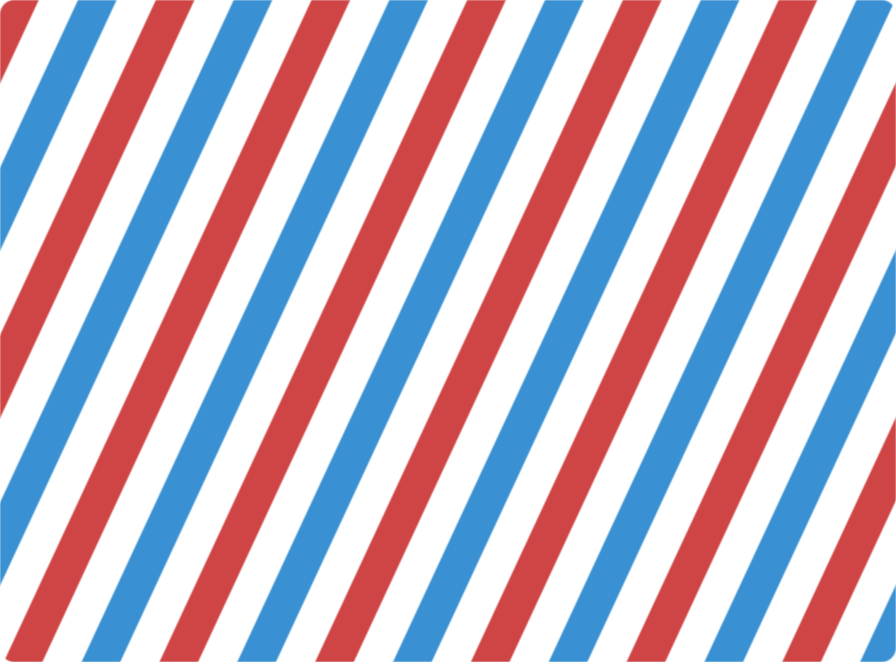
Give the GLSL for this pattern, as a Shadertoy shader.

```glsl
// Slanted barber stripes, red and blue in turn on white, on a card with small rounded corners.
// A sheared coordinate is cut into equal cells; each cell holds one stripe, coloured by
// the parity of its index, and distances are smoothed at the edges.

// Signed distance to a box with rounded corners
float roundedBox(vec2 p, vec2 halfSize, float radius) {
    vec2 q = abs(p) - halfSize + radius;
    return length(max(q, 0.0)) + min(max(q.x, q.y), 0.0) - radius;
}

// Coverage of a shape from its signed distance
float coverage(float dist, float softness) {
    return 1.0 - smoothstep(-softness, softness, dist);
}

void mainImage(out vec4 fragColor, in vec2 fragCoord) {
    vec2 p = fragCoord / iResolution.y;
    float aspect = iResolution.x / iResolution.y;
    float softness = max(0.9 / iResolution.y, 0.0022);

    // Shear so that stripes become vertical, starting at the top left corner
    float slant = 0.465;
    float spacing = 0.1176;
    float across = (p.x + (1.0 - p.y) * slant) / spacing - 0.25;
    float index = round(across);

    // Distance measured at right angles to the stripe
    float stripeDist = (abs(across - index) - 0.248) * spacing / length(vec2(1.0, slant));

    vec3 white = vec3(0.995, 1.0, 0.995);
    vec3 red = vec3(0.81, 0.27, 0.27);
    vec3 blue = vec3(0.225, 0.565, 0.825);
    vec3 stripeColor = mix(red, blue, mod(index, 2.0));

    // Clip the stripes to the rounded card
    vec2 center = 0.5 * vec2(aspect, 1.0);
    float card = coverage(roundedBox(p - center, center, 0.022), softness);
    vec3 color = mix(white, stripeColor, coverage(stripeDist, softness) * card);

    fragColor = vec4(color, 1.0);
}
```
